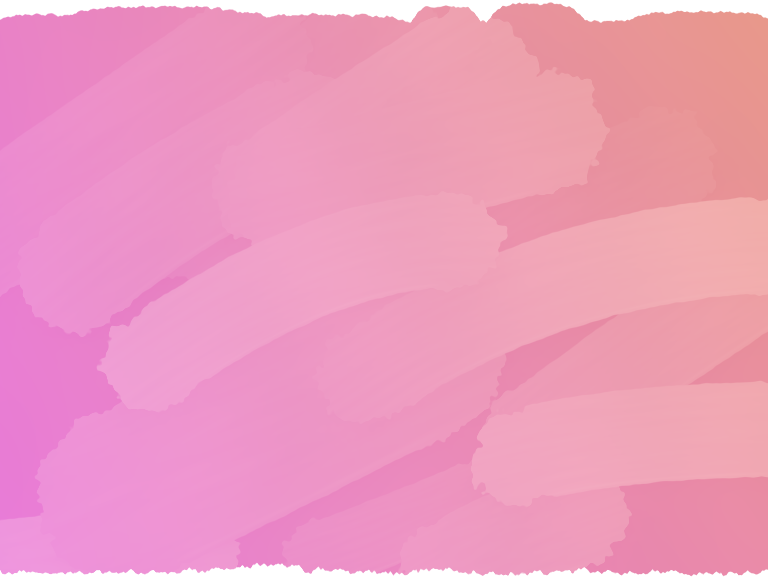
This background is drawn by a Shadertoy shader. Its source:

```glsl
// Overlapping curved brush strokes in pink and coral, with ragged white borders.

vec2 hashGradient(vec2 cell) {
    float h = fract(sin(dot(cell, vec2(127.1, 311.7))) * 43758.5);
    return vec2(cos(6.2832 * h), sin(6.2832 * h));
}

float gradientNoise(vec2 p) {
    vec2 i = floor(p), f = fract(p);
    vec2 u = f * f * f * (f * (f * 6.0 - 15.0) + 10.0);
    vec2 e = vec2(1, 0);
    return mix(
        mix(dot(hashGradient(i), f), dot(hashGradient(i + e), f - e), u.x),
        mix(dot(hashGradient(i + e.yx), f - e.yx), dot(hashGradient(i + 1.0), f - 1.0), u.x),
        u.y);
}

// Lays a stroke along the quadratic curve a, b, c; higher tone is lighter paint.
void stroke(inout float tone, vec2 p, vec2 a, vec2 b, vec2 c, float radius, float paint) {
    // Nearest point on the curve by Gauss-Newton steps
    vec2 k1 = 2.0 * (b - a), k2 = a - 2.0 * b + c;
    float t = clamp(dot(p - a, c - a) / dot(c - a, c - a), 0.0, 1.0);
    for (int i = 0; i < 5; i++) {
        vec2 slope = k1 + 2.0 * k2 * t;
        t = clamp(t + dot(p - a - t * (k1 + k2 * t), slope) / dot(slope, slope), 0.0, 1.0);
    }
    vec2 offset = p - a - t * (k1 + k2 * t);
    vec2 along = normalize(k1 + 2.0 * k2 * t);
    float across = (along.x * offset.y - along.y * offset.x) / radius;

    // Ragged ends and nearly clean sides
    float ends = smoothstep(0.16, 0.0, min(t, 1.0 - t));
    float ragged = 0.02 * gradientNoise(p * 24.0) + 0.012 * gradientNoise(p * 75.0);
    float d = length(offset) - radius + ragged * (0.1 + 0.9 * ends);

    // Soft shade below, then bristles and a thin ridge inside
    tone -= 0.06 * exp(-max(d, 0.0) * 45.0) * smoothstep(0.3, -0.7, across);
    float bristles = gradientNoise(vec2(t * 4.0, across * 7.0) + a * 17.0);
    float ridge = exp(-pow((across + 0.93) / 0.03, 2.0)) * (1.0 - ends);
    float aa = 0.8 / iResolution.y;
    tone = mix(tone, paint + 0.05 * bristles + 0.06 * ridge, smoothstep(aa, -aa, d));
}

// Flat-topped rise of the painted border
float hump(float x, float center, float halfWidth, float height) {
    return height * max(0.0, 1.0 - pow(abs(x - center) / halfWidth, 4.0));
}

void mainImage(out vec4 fragColor, in vec2 fragCoord) {
    vec2 uv = fragCoord / iResolution.xy;
    vec2 p = uv * vec2(1.326, 1.0);
    float tone = 0.06 + 0.12 * exp(-pow((p.x - 0.6) / 0.3, 2.0));

    // Faint upper washes
    stroke(tone, p, vec2(0.33, 0.65), vec2(0.49, 0.78), vec2(0.656, 0.896), 0.13, 0.27);
    stroke(tone, p, vec2(-0.09, 0.55), vec2(0.2, 0.752), vec2(0.43, 0.912), 0.105, 0.31);
    stroke(tone, p, vec2(0.13, 0.53), vec2(0.3, 0.67), vec2(0.518, 0.775), 0.1, 0.43);
    stroke(tone, p, vec2(0.9, 0.6), vec2(1.02, 0.67), vec2(1.145, 0.72), 0.09, 0.16);

    // Broad upper middle daub
    stroke(tone, p, vec2(0.455, 0.672), vec2(0.62, 0.79), vec2(0.81, 0.905), 0.088, 0.53);
    stroke(tone, p, vec2(0.725, 0.775), vec2(0.8, 0.815), vec2(0.864, 0.853), 0.075, 0.51);
    stroke(tone, p, vec2(0.5, 0.663), vec2(0.72, 0.72), vec2(0.94, 0.775), 0.105, 0.53);

    // Lower washes
    stroke(tone, p, vec2(-0.03, 0.0), vec2(0.14, 0.02), vec2(0.31, 0.03), 0.1, 0.55);
    stroke(tone, p, vec2(0.216, 0.145), vec2(0.46, 0.26), vec2(0.725, 0.395), 0.15, 0.45);
    stroke(tone, p, vec2(0.55, 0.04), vec2(0.69, 0.09), vec2(0.83, 0.15), 0.06, 0.36);
    stroke(tone, p, vec2(0.777, 0.015), vec2(0.88, 0.07), vec2(0.993, 0.11), 0.09, 0.51);

    // Bold foreground sweeps
    float sweepPaint = mix(0.52, 0.78, smoothstep(0.55, 1.2, p.x));
    stroke(tone, p, vec2(0.915, 0.24), vec2(1.12, 0.4), vec2(1.347, 0.542), 0.085, 0.45);
    stroke(tone, p, vec2(0.63, 0.352), vec2(0.967, 0.575), vec2(1.38, 0.58), 0.083, sweepPaint);
    stroke(tone, p, vec2(0.256, 0.375), vec2(0.553, 0.585), vec2(0.786, 0.585), 0.081, 0.68);
    stroke(tone, p, vec2(0.898, 0.212), vec2(1.07, 0.26), vec2(1.382, 0.26), 0.082, 0.7);

    // Violet-pink to coral pigments
    vec3 deep = mix(mix(vec3(0.91, 0.47, 0.85), vec3(0.91, 0.53, 0.65), uv.x),
                    mix(vec3(0.91, 0.5, 0.77), vec3(0.905, 0.59, 0.53), uv.x), uv.y);
    vec3 pale = mix(mix(vec3(0.955, 0.68, 0.89), vec3(0.955, 0.7, 0.74), uv.x),
                    mix(vec3(0.95, 0.66, 0.85), vec3(0.96, 0.72, 0.66), uv.x), uv.y);
    vec3 color = mix(deep, pale, tone);
    color += 0.012 * gradientNoise(p * vec2(5.0, 3.0));

    // Uneven top and bottom borders
    float top = 0.963 + hump(p.x, 0.06, 0.06, 0.012) + hump(p.x, 0.28, 0.18, 0.025)
              + hump(p.x, 0.56, 0.14, 0.012) + hump(p.x, 0.77, 0.06, 0.026)
              + hump(p.x, 0.925, 0.085, 0.031) + hump(p.x, 1.21, 0.13, 0.017);
    float bottom = 0.014 + hump(p.x, 0.47, 0.06, 0.014) + 0.012 * gradientNoise(vec2(p.x * 9.0, 3.3));
    float fray = gradientNoise(vec2(p.x * 70.0, p.y * 20.0))
               + 0.6 * gradientNoise(vec2(p.x * 170.0, p.y * 40.0));
    float border = min(top - p.y + 0.005 * fray, p.y - bottom + 0.009 * fray);
    float aa = 0.8 / iResolution.y;
    color = mix(vec3(1.0), color, smoothstep(-aa, aa, border));

    fragColor = vec4(color, 1.0);
}
```
